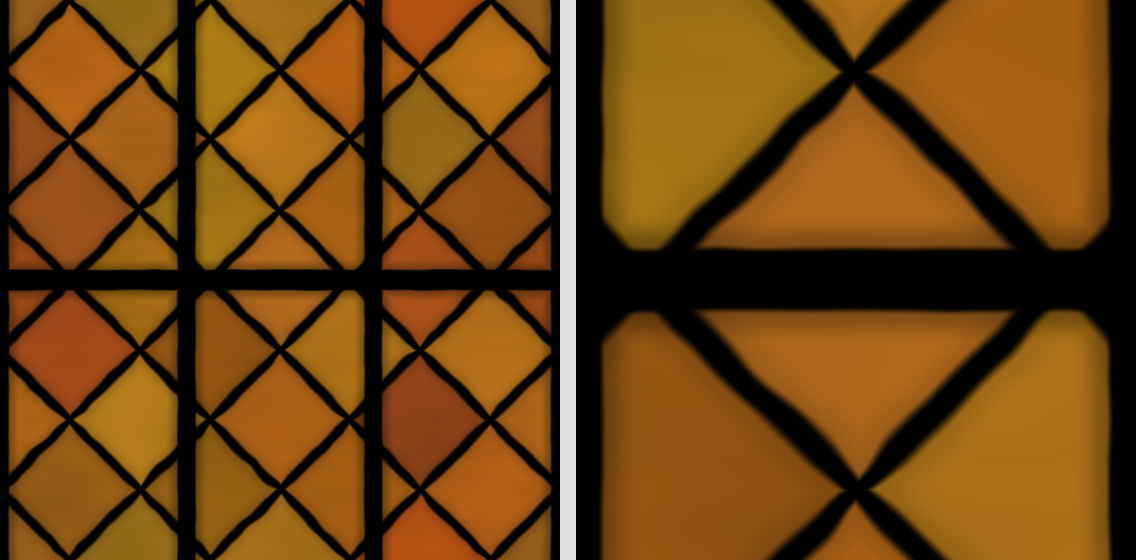
Left, the full canvas; right, a detail of the centre.
Reproduce this pattern procedurally as a three.js fragment shader.

```glsl
// Leaded amber window: a 4 by 4 diagonal lattice of diamond panes behind
// three upright bars and one crossbar. Panes are coloured by a hash of their
// wrapped centre; wrapping noise wobbles the lead and clouds the glass.
varying vec2 vUv;

float hash(vec2 p) {
  return fract(sin(dot(p, vec2(127.1, 311.7))) * 43758.5453);
}

// Value noise with n cells across the canvas, wrapping at its edges.
float wrapNoise(vec2 uv, vec2 n, float seed) {
  vec2 cell = floor(uv * n);
  vec2 f = fract(uv * n);
  f = f * f * (3.0 - 2.0 * f);
  vec2 lo = mod(cell, n) + seed;
  vec2 hi = mod(cell + 1.0, n) + seed;
  return mix(mix(hash(lo), hash(vec2(hi.x, lo.y)), f.x),
             mix(hash(vec2(lo.x, hi.y)), hash(hi), f.x), f.y);
}

// Amber glass, from brick red through orange to olive gold.
vec3 glassColor(vec2 id) {
  float hue = pow(hash(id + 3.7), 0.7);
  float red = mix(0.56, 0.73, hash(id + 19.3));
  float blue = mix(0.07, 0.11, hash(id + 41.9));
  return vec3(red, red * mix(0.38, 0.74, hue), blue);
}

void main() {
  // Hand-made wobble of the lead
  vec2 wobble = vec2(wrapNoise(vUv, vec2(36.0), 5.0),
                     wrapNoise(vUv, vec2(36.0), 71.0)) - 0.5;
  vec2 p = vUv + 0.005 * wobble;

  // Diagonal lattice: pane identity and distance to both sets of lines
  vec2 diagonal = 4.0 * vec2(p.x + p.y, p.x - p.y);
  vec2 pane = floor(diagonal + 0.5);
  vec2 id = mod(vec2(pane.x + pane.y, pane.x - pane.y), 8.0);
  vec2 toLine = abs(fract(diagonal) - 0.5) / (4.0 * sqrt(2.0));
  float leadGap = min(toLine.x, toLine.y);
  float toCrossing = max(toLine.x, toLine.y);

  // Straight bars, with a fainter wobble
  vec2 q = vUv + 0.002 * wobble;
  float uprightGap = abs(fract(3.0 * q.x + 0.5) - 0.5) / 3.0 - 0.0155;
  float crossbarGap = abs(fract(q.y) - 0.5) - 0.018;
  float barGap = min(uprightGap, crossbarGap);

  // Cloudy glass with faint streaks
  float cloud = wrapNoise(vUv, vec2(9.0), 13.0) - 0.5;
  float streak = wrapNoise(vUv, vec2(12.0, 48.0), 29.0) - 0.5;
  vec3 color = glassColor(id) * (1.0 + 0.10 * cloud + 0.035 * streak);

  // Grime gathered along the lead and the bars
  color *= mix(0.88, 1.0, smoothstep(0.008, 0.03, leadGap));
  color *= mix(0.72, 1.0, smoothstep(0.0, 0.022, barGap));

  // Soft lead, pinched at the crossings, then the crisper bars
  float width = mix(0.65, 1.0, smoothstep(0.0, 0.035, toCrossing));
  color *= smoothstep(0.0045 * width, 0.0125 * width, leadGap);
  color *= smoothstep(-0.002, 0.003, barGap);

  gl_FragColor = vec4(color, 1.0);
}
```
